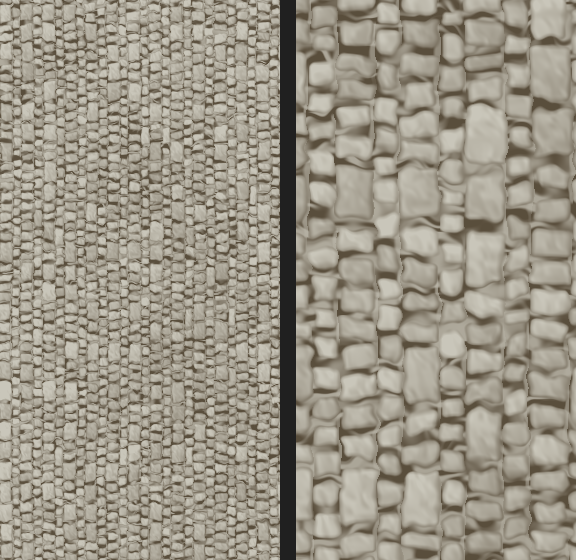
Left, the full canvas; right, a detail of the centre.
Give the GLSL for this texture, as a WebGL 1 fragment shader.

```glsl
precision highp float;
uniform vec2 u_resolution;

const vec2 GRID = vec2(26.0, 56.0);            // columns and rows of stitches
const vec3 SHADOW = vec3(0.35, 0.305, 0.235);
const vec3 LINEN = vec3(0.75, 0.735, 0.685);

float hash(vec2 p) {
  p = fract(p * vec2(0.1031, 0.1137));
  p += dot(p, p.yx + 33.33);
  return fract((p.x + p.y) * p.x * 17.31);
}

float noise(vec2 p) {
  vec2 cell = floor(p);
  vec2 f = fract(p);
  f = f * f * (3.0 - 2.0 * f);
  float low = mix(hash(cell), hash(cell + vec2(1.0, 0.0)), f.x);
  float high = mix(hash(cell + vec2(0.0, 1.0)), hash(cell + vec2(1.0)), f.x);
  return mix(low, high, f.y);
}

float roundedBox(vec2 p, vec2 halfSize, float radius) {
  vec2 q = abs(p) - halfSize + radius;
  return length(max(q, 0.0)) + min(max(q.x, q.y), 0.0) - radius;
}

// Left edge of a column: wide and narrow yarns alternate with jitter
float columnEdge(float column) {
  float alternate = mod(column, 2.0) * 2.0 - 1.0;
  return column + 0.11 * alternate + 0.1 * (hash(vec2(column, 71.0)) - 0.5);
}

float findColumn(float x) {
  float column = floor(x);
  column -= 1.0 - step(columnEdge(column), x);
  return column + step(columnEdge(column + 1.0), x);
}

// Thin slanted fibres seen in the gaps
float weftTone(vec2 g) {
  float slant = 0.7 * noise(g * 1.3 + 40.0);
  float strands = noise(vec2(g.x * 2.0, (g.y + slant) * 5.0));
  return mix(0.0, 0.85, smoothstep(0.2, 0.9, strands));
}

// Raised yarn: rounded shading, fibre grain and a tone of its own
float yarnTone(vec2 p, vec2 halfSize, float d, vec2 g, float seed) {
  float body = smoothstep(0.03, -0.18, d);
  float light = 0.08 * p.y / halfSize.y - 0.05 * p.x / halfSize.x;
  float grain = noise(vec2(g.x * 6.0 + g.y * 2.0, g.y * 3.5)) - 0.5;
  return mix(0.57, 0.96, body) + light + 0.22 * grain + 0.24 * (seed - 0.5);
}

void main() {
  vec2 uv = gl_FragCoord.xy / u_resolution;
  vec2 g = uv * GRID;
  float soft = max(0.05, 0.7 * GRID.x / u_resolution.x);

  // Hand-woven drift and ragged yarn outlines
  g.x += 0.3 * (noise(uv * vec2(3.0, 7.0)) - 0.5);
  vec2 ragged = vec2(noise(g * 2.5), noise(g * 2.3 + 17.0)) - 0.5;
  g += vec2(0.18, 0.24) * ragged;

  // Column cell
  float column = findColumn(g.x);
  float left = columnEdge(column);
  float width = columnEdge(column + 1.0) - left;
  float narrow = mod(column, 2.0);

  // Row cell: neighbours are staggered, wide yarns often span two rows
  float y = g.y + 0.5 * narrow;
  y += 0.4 * noise(vec2(column * 7.3, g.y * 0.45));
  float pairSeed = hash(vec2(column + 31.0, floor(y * 0.5)));
  float joined = step(pairSeed, mix(0.38, 0.06, narrow));
  float span = 1.0 + joined;
  float row = floor(y / span);
  vec2 id = vec2(column + 5.0, row + 90.0 * joined);
  float seed = hash(id);

  // Stitch shape
  vec2 p = vec2(g.x - left - 0.5 * width, y - (row + 0.5) * span);
  p.y += 0.35 * (hash(id + 13.0) - 0.5) * p.x;
  vec2 halfSize = vec2(width * mix(0.42, 0.52, hash(id + 27.0)),
                       0.5 * span - mix(0.06, 0.2, hash(id + 43.0)));
  float d = roundedBox(p, halfSize, 0.2);

  // Gap, broken upright thread, then raised yarn
  float tone = weftTone(g);
  float sideLine = abs(p.x - 0.46 * width);
  float thread = 1.0 - smoothstep(0.03, 0.03 + 1.8 * soft, sideLine);
  thread *= smoothstep(0.4, 0.65, noise(vec2(column * 3.7, g.y * 1.3)));
  tone = mix(tone, 0.95, 0.65 * thread);
  float yarn = yarnTone(p, halfSize, d, g, seed) + 0.04 * narrow;
  tone = mix(tone, yarn, 1.0 - smoothstep(-soft, soft, d));

  // Broad wear, duller right of the centre
  vec2 fromDull = (uv - vec2(0.65, 0.38)) * vec2(3.5, 2.5);
  float dull = exp(-dot(fromDull, fromDull));
  tone += 0.1 * (noise(uv * vec2(4.0, 6.0) + 9.0) - 0.5) - 0.09 * dull + 0.02;

  vec3 color = mix(SHADOW, LINEN, clamp(tone, 0.0, 1.1));
  gl_FragColor = vec4(color, 1.0);
}
```
